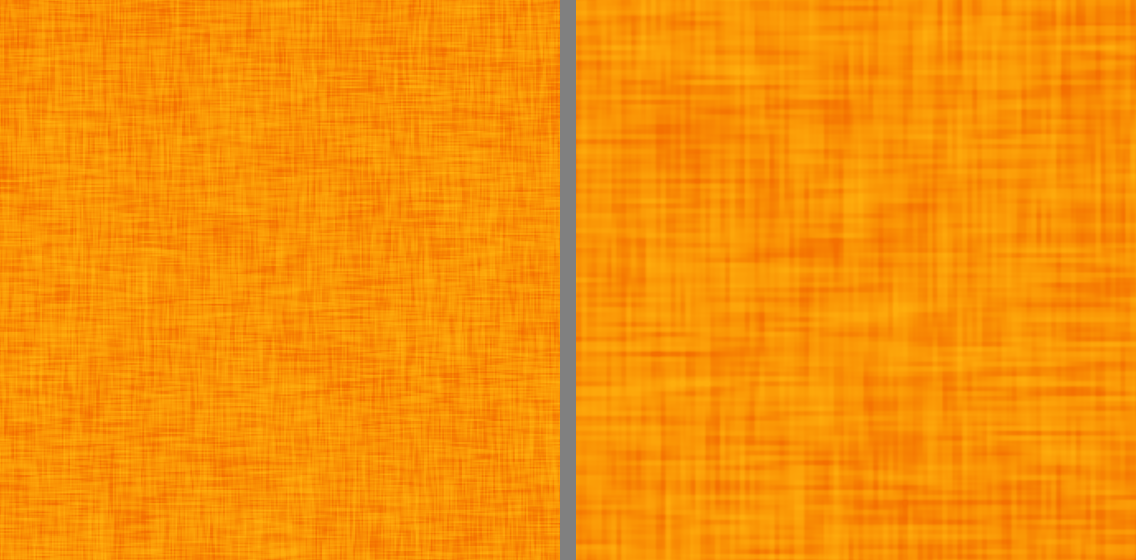
Left, the full canvas; right, a detail of the centre.
Write a three.js fragment shader that draws this texture.

```glsl
varying vec2 vUv;

// Dye colours, from shaded gaps to lit threads
const vec3 SHADE_COLOR = vec3(0.955, 0.440, 0.005);
const vec3 BASE_COLOR = vec3(0.980, 0.581, 0.020);
const vec3 LIGHT_COLOR = vec3(0.996, 0.680, 0.052);

// Cells per canvas: x along the thread, y across it
const vec2 FINE_CELLS = vec2(28.0, 340.0);
const vec2 MEDIUM_CELLS = vec2(20.0, 180.0);
const vec2 COARSE_CELLS = vec2(13.0, 70.0);
const float FINE_WEIGHT = 1.0;
const float MEDIUM_WEIGHT = 0.55;
const float COARSE_WEIGHT = 0.25;

const float WEFT_WEIGHT = 1.03;     // horizontal threads
const float WARP_WEIGHT = 0.97;     // vertical threads
const float WARP_STRETCH = 1.1;     // warp streaks are a little shorter
const float THREAD_EDGE = 0.15;     // sharpness of the thread borders
const float PATCH_CELLS = 20.0;     // areas where one direction dominates
const float PATCH_AMOUNT = 0.5;
const float BLOTCH_CELLS = 12.0;    // soft uneven dye
const float BLOTCH_WEIGHT = 0.25;
const float CONTRAST = 0.47;

float hash(vec2 p) {
  return fract(sin(dot(p, vec2(127.1, 311.7))) * 43758.5453);
}

// Smooth value noise centred on zero
float softNoise(vec2 p) {
  vec2 cell = floor(p);
  vec2 f = smoothstep(0.0, 1.0, fract(p));
  float low = mix(hash(cell), hash(cell + vec2(1.0, 0.0)), f.x);
  float high = mix(hash(cell + vec2(0.0, 1.0)), hash(cell + 1.0), f.x);
  return mix(low, high, f.y) - 0.5;
}

// Tone along a single thread, shifted so that streak ends do not line up
float threadTone(float along, float thread, float seed) {
  float x = along + 50.0 * hash(vec2(thread, seed));
  float cell = floor(x);
  float blend = smoothstep(0.0, 1.0, x - cell);
  float row = thread + seed * 17.0;
  return mix(hash(vec2(cell, row)), hash(vec2(cell + 1.0, row)), blend) - 0.5;
}

// Neighbouring threads joined by a narrow soft border
float streaks(vec2 p, float seed) {
  float thread = floor(p.y);
  float blend = smoothstep(THREAD_EDGE, 1.0 - THREAD_EDGE, p.y - thread);
  return mix(threadTone(p.x, thread, seed),
             threadTone(p.x, thread + 1.0, seed), blend);
}

// One thread direction, from fine fibres to broad slubs
float threadLayer(vec2 p, float seed) {
  return FINE_WEIGHT * streaks(p * FINE_CELLS, seed)
       + MEDIUM_WEIGHT * streaks(p * MEDIUM_CELLS, seed + 3.0)
       + COARSE_WEIGHT * streaks(p * COARSE_CELLS, seed + 7.0);
}

void main() {
  // Crossed threads
  float weft = threadLayer(vUv, 1.0) * WEFT_WEIGHT;
  float warp = threadLayer(vec2(vUv.y * WARP_STRETCH, vUv.x), 23.0) * WARP_WEIGHT;

  // Local dominance of a direction and uneven dye
  float dominance = PATCH_AMOUNT * softNoise(vUv * PATCH_CELLS + 31.0);
  float blotch = BLOTCH_WEIGHT * softNoise(vUv * BLOTCH_CELLS + 67.0);
  float weave = weft * (1.0 + dominance) + warp * (1.0 - dominance) + blotch;

  // Colour ramp around the base dye
  float tone = clamp(2.0 * CONTRAST * weave, -1.0, 1.0);
  vec3 color = mix(BASE_COLOR, SHADE_COLOR, max(-tone, 0.0));
  color = mix(color, LIGHT_COLOR, max(tone, 0.0));
  gl_FragColor = vec4(color, 1.0);
}
```
